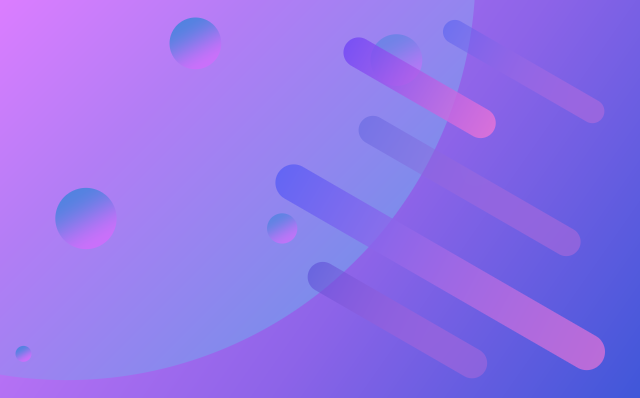
Reproduce this background procedurally as a Shadertoy shader.

```glsl
// Abstract gradient backdrop: a huge pale disc over a diagonal violet sweep,
// small shaded balls, and translucent slanted capsules, all from distance
// functions blended back to front. Unit: canvas height, origin lower left.

// Background sweep
const vec3 SKY_PINK   = vec3(0.86, 0.49, 1.00);
const vec3 SKY_VIOLET = vec3(0.55, 0.39, 0.91);
const vec3 SKY_BLUE   = vec3(0.25, 0.34, 0.85);
const float SKY_SLANT = 0.7;    // weight of the vertical axis
const float SKY_MID   = 0.6;    // place of the violet stop

// Large disc
const vec2 DISC_CENTER = vec2(0.168, 1.072);
const float DISC_RADIUS = 1.027;
const vec3 DISC_PINK = vec3(0.86, 0.49, 1.00);
const vec3 DISC_LILAC = vec3(0.70, 0.49, 0.96);
const vec3 DISC_BLUE = vec3(0.48, 0.55, 0.92);

// Balls: center x, center y, radius, opacity
const vec3 BALL_BLUE = vec3(0.33, 0.51, 0.88);
const vec3 BALL_PINK = vec3(0.79, 0.44, 0.98);
const int BALL_COUNT = 5;
const vec4 BALLS[BALL_COUNT] = vec4[](
    vec4(0.491, 0.891, 0.065, 1.00),
    vec4(0.216, 0.451, 0.077, 1.00),
    vec4(0.996, 0.849, 0.065, 0.60),
    vec4(0.709, 0.426, 0.038, 0.80),
    vec4(0.059, 0.111, 0.020, 1.00));

// Capsules: start x, start y, length, radius; all share one direction
const vec2 CAPSULE_DIR = vec2(0.866, -0.5);
const vec3 CAPSULE_PINK = vec3(0.95, 0.46, 0.84);
const int CAPSULE_COUNT = 5;
const vec4 CAPSULES[CAPSULE_COUNT] = vec4[](
    vec4(0.901, 0.868, 0.354, 0.038),
    vec4(1.143, 0.920, 0.399, 0.030),
    vec4(0.937, 0.673, 0.561, 0.036),
    vec4(0.738, 0.541, 0.850, 0.046),
    vec4(0.811, 0.304, 0.433, 0.038));
// Start colour and start opacity of each capsule
const vec4 CAPSULE_TINTS[CAPSULE_COUNT] = vec4[](
    vec4(0.44, 0.27, 0.96, 0.80),
    vec4(0.32, 0.37, 0.94, 0.55),
    vec4(0.36, 0.38, 0.87, 0.50),
    vec4(0.35, 0.37, 0.96, 0.82),
    vec4(0.35, 0.30, 0.84, 0.60));
const float CAPSULE_END_OPACITY[CAPSULE_COUNT] =
    float[](0.75, 0.30, 0.30, 0.66, 0.26);

// Antialiased coverage of a signed distance
float coverage(float dist) {
    return clamp(0.5 - dist * iResolution.y, 0.0, 1.0);
}

// Three-stop ramp with a movable middle
vec3 ramp(vec3 a, vec3 b, vec3 c, float mid, float t) {
    return t < mid ? mix(a, b, t / mid) : mix(b, c, (t - mid) / (1.0 - mid));
}

vec3 background(vec2 p, float aspect) {
    float t = (p.x + SKY_SLANT * (1.0 - p.y)) / (aspect + SKY_SLANT);
    return ramp(SKY_PINK, SKY_VIOLET, SKY_BLUE, SKY_MID, clamp(t, 0.0, 1.0));
}

vec3 discColor(vec2 p) {
    float t = clamp((p.x + 1.0 - p.y) / 1.6, 0.0, 1.0);
    return ramp(DISC_PINK, DISC_LILAC, DISC_BLUE, 0.4, t);
}

void addBall(inout vec3 color, vec2 p, vec4 ball) {
    vec2 local = (p - ball.xy) / ball.z;
    float shade = smoothstep(-0.95, 0.95, dot(local, vec2(0.5, -0.866)));
    float mask = coverage(length(p - ball.xy) - ball.z);
    color = mix(color, mix(BALL_BLUE, BALL_PINK, shade), mask * ball.w);
}

void addCapsule(inout vec3 color, vec2 p, vec4 shape, vec4 tint, float endOpacity) {
    vec2 local = p - shape.xy;
    float along = dot(local, CAPSULE_DIR);
    float nearest = clamp(along, 0.0, shape.z);
    float mask = coverage(length(local - CAPSULE_DIR * nearest) - shape.w);
    float t = clamp((along + shape.w) / (shape.z + 2.0 * shape.w), 0.0, 1.0);
    vec3 fill = mix(tint.rgb, CAPSULE_PINK, t);
    color = mix(color, fill, mask * mix(tint.a, endOpacity, t));
}

void mainImage(out vec4 fragColor, in vec2 fragCoord) {
    vec2 p = fragCoord / iResolution.y;
    float aspect = iResolution.x / iResolution.y;

    // Backdrop and disc
    vec3 color = background(p, aspect);
    float disc = coverage(length(p - DISC_CENTER) - DISC_RADIUS);
    color = mix(color, discColor(p), disc);

    // Balls, then capsules above them
    for (int i = 0; i < BALL_COUNT; i++) addBall(color, p, BALLS[i]);
    for (int i = 0; i < CAPSULE_COUNT; i++)
        addCapsule(color, p, CAPSULES[i], CAPSULE_TINTS[i], CAPSULE_END_OPACITY[i]);

    fragColor = vec4(color, 1.0);
}
```
